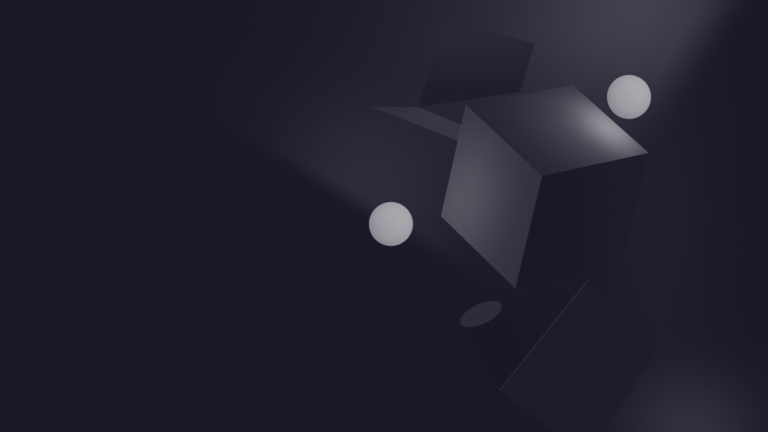
Give the GLSL for this background, as a WebGL 2 fragment shader.

```glsl
#version 300 es
precision highp float;
// Dark studio scene: tilted cubes, a cylinder and two pale spheres in soft beams.
// Every part is a distance mask that blends a scalar light level, and the
// level is finally mapped onto a ramp from violet night to pale grey.

uniform vec2 u_resolution;
out vec4 fragColor;

const vec3 NIGHT = vec3(0.105, 0.092, 0.155);
const vec3 PALE = vec3(0.80, 0.80, 0.81);

float hash(vec2 p) {
    return fract(sin(dot(p, vec2(127.1, 311.7))) * 43758.5453);
}

mat2 rotation(float angle) {
    float c = cos(angle), s = sin(angle);
    return mat2(c, -s, s, c);
}

// Soft elliptical light with its long axis turned by angle
float glow(vec2 p, vec2 center, vec2 radii, float angle) {
    vec2 q = rotation(angle) * (p - center) / radii;
    return exp(-dot(q, q));
}

// Signed distance to the line a-b, positive on its left
float side(vec2 p, vec2 a, vec2 b) {
    vec2 d = normalize(b - a);
    return dot(p - a, vec2(-d.y, d.x));
}

// Convex quad with clockwise corners, negative inside
float quad(vec2 p, vec2 a, vec2 b, vec2 c, vec2 d) {
    return max(max(side(p, a, b), side(p, b, c)), max(side(p, c, d), side(p, d, a)));
}

float segment(vec2 p, vec2 a, vec2 b) {
    vec2 d = b - a;
    return length(p - a - d * clamp(dot(p - a, d) / dot(d, d), 0.0, 1.0));
}

float fill(float dist, float blur) {
    return 1.0 - smoothstep(-blur, blur, dist);
}

// Light beams and haze behind the objects
float backdrop(vec2 p) {
    float beam = 0.21 * glow(p, vec2(1.48, 0.99), vec2(0.30, 0.25), 0.5);
    beam *= fill(side(p, vec2(1.51, 0.72), vec2(1.70, 1.01)) * -1.0, 0.06);
    float haze = 0.055 * glow(p, vec2(1.08, 0.90), vec2(0.30, 0.34), 0.0);
    float ray = 0.095 * glow(p, vec2(0.85, 0.57), vec2(0.22, 0.17), -0.6);
    float aboveRay = smoothstep(-0.02, 0.035, side(p, vec2(0.51, 0.711), vec2(0.857, 0.502)));
    float corner = 0.13 * glow(p, vec2(1.60, 0.0), vec2(0.15, 0.13), 0.0);
    float rightHaze = 0.035 * glow(p, vec2(1.52, 0.48), vec2(0.13, 0.40), 0.0);
    return beam + (haze + ray) * aboveRay + corner + rightHaze;
}

// Paler towards the upper right, with a slightly darker rim
float sphere(float level, vec2 p, vec2 center, float radius, float blur) {
    vec2 q = (p - center) / radius;
    float shade = 0.77 + 0.10 * dot(q, vec2(0.6, 0.5)) - 0.10 * pow(dot(q, q), 2.0);
    return mix(level, shade, fill(length(p - center) - radius, blur));
}

float backCube(float level, vec2 p, float blur) {
    vec2 hinge = vec2(0.968, 0.752);
    float front = quad(p, vec2(1.03, 0.954), vec2(1.238, 0.898), vec2(1.204, 0.787), hinge);
    float frontShade = 0.025 + 0.055 * smoothstep(0.77, 0.92, p.y);
    level = mix(level, frontShade, fill(front, blur));
    float under = quad(p, vec2(0.861, 0.752), hinge, vec2(1.069, 0.711), vec2(1.06, 0.674));
    return mix(level, mix(0.13, 0.17, smoothstep(0.88, 1.02, p.x)), fill(under, blur));
}

float mainCube(float level, vec2 p, float blur) {
    vec2 a = vec2(1.079, 0.757), b = vec2(1.326, 0.803), c = vec2(1.502, 0.646);
    vec2 d = vec2(1.255, 0.593), e = vec2(1.193, 0.333), f = vec2(1.021, 0.500);
    float top = 0.06 + 0.20 * glow(p, vec2(1.36, 0.70), vec2(0.17, 0.09), -0.5)
        + 0.45 * glow(p, vec2(1.415, 0.705), vec2(0.09, 0.045), -0.6);
    float left = 0.13 + 0.20 * glow(p, vec2(1.07, 0.54), vec2(0.10, 0.17), -0.2);
    float right = mix(-0.005, 0.02, smoothstep(1.28, 1.46, p.x));
    level = mix(level, right, fill(quad(p, d, c, e + c - d, e), blur));
    level = mix(level, top, fill(quad(p, a, b, c, d), blur));
    level = mix(level, left, fill(quad(p, a, d, e, f), blur));
    float rim = min(segment(p, a, f), segment(p, f, e));
    return level + 0.07 * fill(rim - 0.001, blur);
}

float cylinder(float level, vec2 p, float blur) {
    float body = quad(p, vec2(1.067, 0.255), vec2(1.162, 0.287), vec2(1.225, 0.185), vec2(1.163, 0.07));
    level = mix(level, -0.01, fill(body, blur));
    vec2 radii = vec2(0.052, 0.023);
    float cap = (length(rotation(0.44) * (p - vec2(1.113, 0.273)) / radii) - 1.0) * radii.y;
    return mix(level, 0.11, fill(cap, blur));
}

float lowerCube(float level, vec2 p, float blur) {
    vec2 a = vec2(1.157, 0.097), b = vec2(1.361, 0.352);
    float face = quad(p, a, b, vec2(1.525, 0.20), vec2(1.36, -0.06));
    level = mix(level, 0.018, fill(face, blur * 2.0));
    return level + 0.13 * fill(segment(p, a, b) - 0.0008, blur);
}

void main() {
    vec2 p = gl_FragCoord.xy / u_resolution.y;
    float blur = 0.9 / u_resolution.y;
    float level = backdrop(p);
    level = backCube(level, p, blur);
    level = cylinder(level, p, blur);
    level = lowerCube(level, p, blur);
    level = mainCube(level, p, blur);
    level = sphere(level, p, vec2(0.905, 0.4815), 0.051, blur);
    level = sphere(level, p, vec2(1.456, 0.7755), 0.051, blur);
    // Faint grain hides banding in the dark gradients
    level += 0.004 * (hash(floor(p * 288.0)) - 0.5);
    fragColor = vec4(mix(NIGHT, PALE, level), 1.0);
}
```
